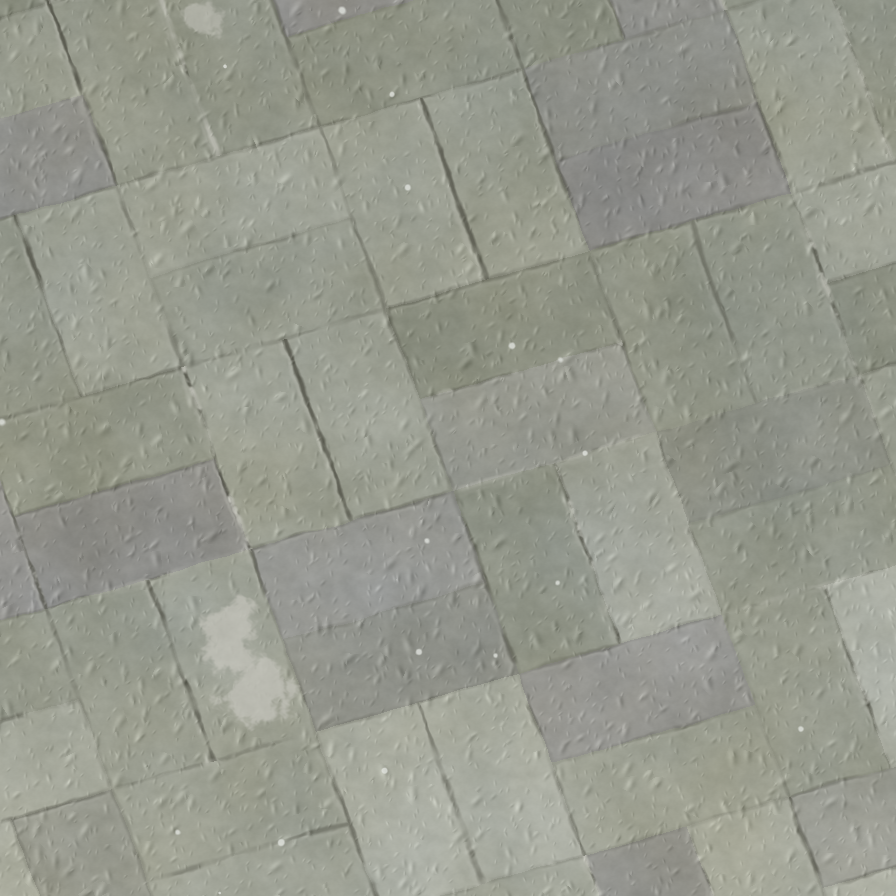
This texture is drawn by a three.js fragment shader. Its source:

```glsl
// Weathered basket-weave paving: tilted blocks of two bricks, worn joints, chips and pale stains.
varying vec2 vUv;

const vec2 ORIGIN = vec2(0.505, 0.452);        // one block corner
const vec2 STEP_ACROSS = vec2(0.2266, 0.0651); // block edge to the right
const vec2 STEP_UP = vec2(-0.0742, 0.2031);    // block edge upward
const vec2 BLOCK_SIZE = vec2(0.235, 0.216);
const float JOINT_WIDTH = 0.0028;
const float WOBBLE = 0.0022;
const float GRAIN = 0.022;
const vec3 DARK_BRICK = vec3(0.505, 0.520, 0.460);
const vec3 LIGHT_BRICK = vec3(0.690, 0.700, 0.655);
const vec3 VIOLET_BRICK = vec3(0.550, 0.545, 0.545);
const vec3 DARK_JOINT = vec3(0.300, 0.300, 0.260);
const vec3 PALE_DUST = vec3(0.745, 0.745, 0.710);
const vec3 WHITE_GRIT = vec3(0.880, 0.890, 0.870);
const vec2 LIGHT_DIR = vec2(-0.55, 0.83);

float hash(vec2 p) {
  return fract(sin(dot(p, vec2(127.1, 311.7))) * 4375.85);
}

// Layered, bent sines, about -1 to 1
float cloud(vec2 p) {
  float sum = 0.0;
  float amp = 0.5;
  for (int i = 0; i < 5; i++) {
    p = mat2(0.8, 0.6, -0.6, 0.8) * p * 1.75 + 3.1;
    sum += amp * sin(p.x + 1.6 * sin(p.y * 0.8)) * cos(p.y + 1.3 * sin(p.x * 0.7));
    amp *= 0.68;
  }
  return sum;
}

// Cellular scatter: offset to the nearest point, and its random value
vec3 scatter(vec2 p) {
  vec2 cell = floor(p);
  vec3 nearest = vec3(9.0);
  for (int y = -1; y <= 1; y++) {
    for (int x = -1; x <= 1; x++) {
      vec2 id = cell + vec2(float(x), float(y));
      vec2 d = p - id - vec2(hash(id + 3.7), hash(id + 41.3));
      if (dot(d, d) < dot(nearest.xy, nearest.xy)) nearest = vec3(d, hash(id + 17.9));
    }
  }
  return nearest;
}

// Embossed slivers turned at random: lit on one side, shaded on the other
float chips(vec2 p, float share) {
  vec3 c = scatter(p);
  float turn = 0.6 + 1.4 * fract(c.z * 31.0);
  vec2 along = vec2(cos(turn), sin(turn));
  vec2 d = vec2(dot(c.xy, along), dot(c.xy, vec2(-along.y, along.x)));
  d *= vec2(2.4, 5.0) * mix(0.8, 1.7, fract(c.z * 17.0));
  float relief = 1.6 * d.y + 0.6 * (fract(c.z * 53.0) - 0.4);
  return step(c.z, share) * relief * exp(-1.6 * dot(d, d)) * 1.5;
}

float stain(vec2 uv, vec2 centre, vec2 radius) {
  float edge = length((uv - centre) / radius) + 0.5 * cloud(uv * 38.0);
  return 1.0 - smoothstep(0.65, 1.05, edge);
}

// x: dark joint, y: pale joint, z: lit rim
vec3 joint(float d, vec2 key, float weight, float wear, float ragged) {
  float h = hash(key);
  float width = JOINT_WIDTH * (1.0 + 0.6 * ragged);
  float line = 1.0 - smoothstep(width * 0.2, width * 1.5, abs(d));
  float rim = 1.0 - smoothstep(0.0, width * 1.6, abs(d + width * 1.7));
  float pale = smoothstep(0.75, 0.95, h + 0.3 * ragged);
  float strength = weight * mix(0.4, 1.0, fract(h * 7.0)) * wear;
  return vec3(line * (1.0 - pale), line * pale, rim) * strength;
}

void main() {
  vec2 uv = vUv;

  // Block lattice; neighbours alternate between upright and flat pairs
  vec2 bent = uv - ORIGIN + WOBBLE * vec2(cloud(uv * 17.0), cloud(uv * 17.0 + 8.0));
  float area = STEP_ACROSS.x * STEP_UP.y - STEP_ACROSS.y * STEP_UP.x;
  vec2 p = vec2(bent.x * STEP_UP.y - bent.y * STEP_UP.x,
                bent.y * STEP_ACROSS.x - bent.x * STEP_ACROSS.y) / area;
  vec2 block = floor(p);
  float upright = mod(block.x + block.y, 2.0);
  vec2 split = mix(vec2(1.0, 2.0), vec2(2.0, 1.0), upright);
  vec2 inBlock = fract(p) * split;
  vec2 brick = block * 2.0 + floor(inBlock);
  vec2 f = fract(inBlock);
  vec2 toEdge = (f - floor(f + 0.5)) * BLOCK_SIZE / split;

  // Brick tone, lighter toward the bottom, with mottling and grain
  float mottle = cloud(uv * 8.0);
  float grain = 0.6 * cloud(uv * 42.0) + 0.9 * cloud(uv * vec2(70.0, 90.0) + 5.0);
  float tone = 0.27 + 0.48 * hash(brick + 5.3) + 0.42 * (0.5 - uv.y) + 0.20 * mottle;
  vec3 color = mix(DARK_BRICK, LIGHT_BRICK, clamp(tone, 0.0, 1.0));
  float violet = smoothstep(0.76, 0.95, hash(brick + 23.1));
  color = mix(color, VIOLET_BRICK + 0.03 * mottle, 0.75 * violet);
  color += vec3(0.008, 0.002, -0.012) * cloud(uv * 5.0 + 2.0) + GRAIN * grain;

  // Worn joints, stronger along the steep lines
  float ragged = cloud(uv * 31.0 + 4.0);
  float wear = 0.25 + 0.75 * smoothstep(-0.4, 0.35, cloud(uv * 15.0 + 4.0));
  vec2 line = floor(p * 2.0 + 0.5);
  vec2 keyX = vec2(line.x, block.y * 2.0 + 0.3);
  vec2 keyY = vec2(block.x * 2.0 + 0.7, line.y);
  vec3 seam = max(joint(toEdge.x, keyX, 1.0, wear, ragged), joint(toEdge.y, keyY, 0.55, wear, ragged));
  color = mix(color, PALE_DUST, 0.35 * seam.z);
  color = mix(color, DARK_JOINT, 0.8 * seam.x);
  color = mix(color, PALE_DUST, 0.9 * seam.y);

  // Chips in two sizes, then sparse ragged grit
  color += 0.085 * chips(uv * 44.0, 0.4) + 0.06 * chips(uv * 85.0 + 7.0, 0.55);
  vec3 grit = scatter(uv * 17.0);
  float gritSize = 0.04 + 0.07 * fract(grit.z * 90.0);
  float spot = 1.0 - smoothstep(gritSize * 0.4, gritSize, length(grit.xy) + 0.03 * ragged);
  color = mix(color, WHITE_GRIT, 0.8 * spot * step(grit.z, 0.045));

  // Pale dried stains
  float dried = max(stain(uv, vec2(0.257, 0.285), vec2(0.034, 0.052)),
                    stain(uv, vec2(0.289, 0.228), vec2(0.044, 0.036)));
  dried = max(dried, 0.75 * stain(uv, vec2(0.230, 0.978), vec2(0.028, 0.018)));
  color = mix(color, PALE_DUST + 0.015 * grain, 0.85 * dried);

  gl_FragColor = vec4(color, 1.0);
}
```
